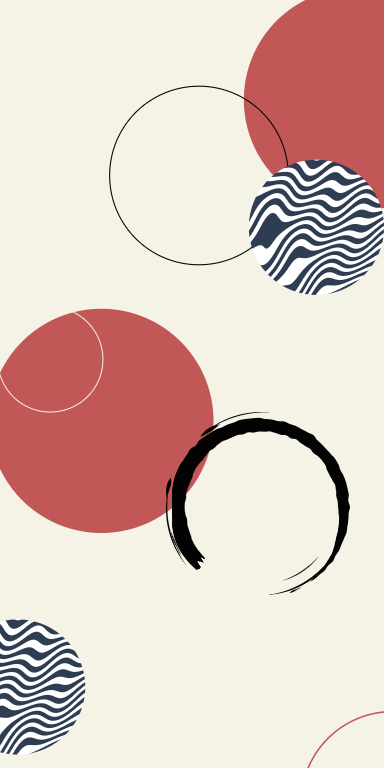
Give the GLSL for this background, as a WebGL 1 fragment shader.

```glsl
precision highp float;

uniform vec2 u_resolution;

const float TAU = 6.2831853;
const vec3 CREAM = vec3(0.96, 0.95, 0.90);
const vec3 RED = vec3(0.76, 0.34, 0.34);
const vec3 NAVY = vec3(0.18, 0.24, 0.32);
const vec3 INK = vec3(0.01);
const vec3 WHITE = vec3(1.0);

float hash(vec2 p) {
  vec3 q = fract(vec3(p.xyx) * 0.1031);
  q += dot(q, q.yzx + 33.33);
  return fract((q.x + q.y) * q.z);
}

float noise(vec2 p) {
  vec2 cell = floor(p);
  vec2 f = fract(p);
  f = f * f * (3.0 - 2.0 * f);
  float low = mix(hash(cell), hash(cell + vec2(1.0, 0.0)), f.x);
  float high = mix(hash(cell + vec2(0.0, 1.0)), hash(cell + 1.0), f.x);
  return mix(low, high, f.y);
}

// Antialiased coverage of a signed distance
float cover(float dist, float pixel) {
  return clamp(0.5 - dist / pixel, 0.0, 1.0);
}

float disc(vec2 p, vec2 center, float radius) {
  return length(p - center) - radius;
}

float ring(vec2 p, vec2 center, float radius, float halfWidth) {
  return abs(disc(p, center, radius)) - halfWidth;
}

// Rippled stripe field, in units of the disc radius
float stripePhase(vec2 q) {
  float bend = q.y * (1.0 + 0.45 * q.x) - 0.2 * q.x;
  float ripple = 0.07 * sin(10.0 * q.x - 5.0 * q.y);
  float swell = 0.1 * sin(4.0 * q.x + 3.0 * q.y);
  return 6.3 * (bend + ripple + swell);
}

vec3 stripedDisc(vec3 base, vec2 p, vec2 center, float radius, float pixel) {
  vec2 q = (p - center) / radius;
  float stepSize = pixel / radius;
  float phase = stripePhase(q);
  float dx = stripePhase(q + vec2(stepSize, 0.0)) - phase;
  float dy = stripePhase(q + vec2(0.0, stepSize)) - phase;
  float stripe = cover(abs(fract(phase) - 0.5) - 0.26, length(vec2(dx, dy)));
  vec3 fill = mix(WHITE, NAVY, stripe);
  return mix(base, fill, cover(disc(p, center, radius), pixel));
}

// Thin arc in polar coordinates: x is the radius, y the sweep
float whisker(vec2 polar, float radius, float middle, float halfSpan, float halfWidth) {
  float along = abs(polar.y - middle) / halfSpan;
  float taper = halfWidth * (1.0 - along * along);
  return max(abs(polar.x - radius) - taper, (along - 1.0) * halfSpan * radius);
}

// Open brush circle, swept clockwise from the lower left
float brushCircle(vec2 q, float pixel) {
  float r = length(q);
  float s = mod(3.94 - atan(q.y, q.x), TAU);
  float fiber = noise(vec2(s * 2.5, r * 220.0));
  float rough = noise(vec2(s * 14.0, r * 60.0)) - 0.5;

  // Solid body with ragged rims and ends
  float inner = mix(0.194, 0.203, smoothstep(0.5, 4.0, s));
  inner += 0.03 * smoothstep(3.7, 5.2, s);
  float outer = 0.241 - 0.008 * smoothstep(0.8, 2.0, s);
  float body = max(inner - r, r - outer) + 0.005 * rough;
  float ends = max(0.025 * fiber - s * r, (s - 5.4) * r + 0.06 * fiber);
  body = max(body, ends);

  // Dry bristles on the left rim and at the tail
  float leftRim = smoothstep(0.222, 0.24, r) * (1.0 - smoothstep(1.2, 2.2, s));
  float dry = max(leftRim, smoothstep(3.9, 5.3, s));
  float ink = cover(body, pixel) * smoothstep(-0.12, 0.12, fiber + 0.15 - 0.75 * dry);

  // Loose hairs
  vec2 polar = vec2(r, s);
  float hairs = whisker(polar, 0.245 + 0.009 * (s - 1.88), 2.1, 0.36, 0.0014);
  hairs = min(hairs, whisker(polar, 0.243, 0.6, 0.45, 0.002));
  hairs = min(hairs, whisker(polar, 0.245, 1.02, 0.12, 0.005) + 0.003 * rough);
  hairs = min(hairs, whisker(polar, 0.242, 1.8, 0.12, 0.004) + 0.003 * rough);
  hairs = min(hairs, whisker(polar, 0.198, 4.92, 0.28, 0.0014));
  hairs = min(hairs, whisker(polar, 0.227, 4.85, 0.55, 0.0025));
  return max(ink, cover(hairs, pixel));
}

void main() {
  vec2 p = gl_FragCoord.xy / u_resolution * vec2(1.0, 2.0);
  float pixel = 1.0 / u_resolution.x;
  vec3 color = CREAM;

  // Upper group
  color = mix(color, RED, cover(disc(p, vec2(0.926, 1.74), 0.291), pixel));
  color = mix(color, INK, cover(ring(p, vec2(0.518, 1.543), 0.2325, 0.0014), pixel));
  color = stripedDisc(color, p, vec2(0.824, 1.408), 0.176, pixel);

  // Middle group
  color = mix(color, RED, cover(disc(p, vec2(0.264, 0.904), 0.292), pixel));
  color = mix(color, CREAM, cover(ring(p, vec2(0.131, 1.064), 0.137, 0.0013), pixel));
  color = mix(color, INK, brushCircle(p - vec2(0.677, 0.677), pixel));

  // Lower corners
  color = stripedDisc(color, p, vec2(0.046, 0.211), 0.176, pixel);
  color = mix(color, RED, cover(ring(p, vec2(1.023, -0.092), 0.239, 0.002), pixel));

  gl_FragColor = vec4(color, 1.0);
}
```
